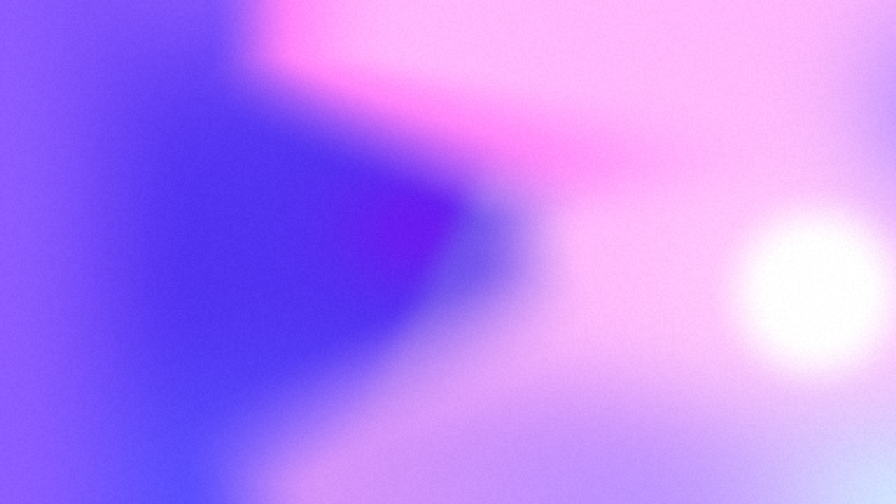
A Shadertoy shader for this background:

```glsl
// A blurred colour field: an indigo wedge points right into pale pink,
// with a white orb at the right and lavender light along the lower edge.
// A smooth wedge profile gives the split; Gaussian glows tint each side.

// Colours
const vec3 INDIGO     = vec3(0.32, 0.20, 0.95);
const vec3 VIOLET     = vec3(0.56, 0.36, 1.00);
const vec3 LOW_BLUE   = vec3(0.36, 0.32, 1.00);
const vec3 TIP_PURPLE = vec3(0.44, 0.09, 0.94);
const vec3 TIP_BLUE   = vec3(0.45, 0.34, 0.93);
const vec3 PALE_PINK  = vec3(1.00, 0.72, 0.99);
const vec3 HOT_PINK   = vec3(1.00, 0.46, 0.98);
const vec3 ORCHID     = vec3(0.84, 0.57, 0.98);
const vec3 LAVENDER   = vec3(0.73, 0.56, 1.00);
const vec3 ICE        = vec3(0.82, 0.91, 1.00);
const vec3 BLUSH      = vec3(1.00, 0.85, 0.99);

// Layout, in canvas heights
const float WEDGE_BASE  = 0.50;
const float WEDGE_REACH = 0.54;
const vec2  WEDGE_TOP   = vec2(0.90, 0.55);   // upper flank: start, end
const vec2  WEDGE_LOW   = vec2(0.03, 0.48);   // lower flank: start, end
const vec2  TIP         = vec2(0.855, 0.51);
const vec2  ORB         = vec2(1.62, 0.42);
const float ORB_RADIUS  = 0.155;
const float ORB_BLUR    = 0.065;
const float GRAIN_CELLS = 288.0;
const float GRAIN_LEVEL = 0.025;

// Gaussian spot with separate radii on x and y
float glow(vec2 p, vec2 centre, vec2 radius) {
    vec2 d = (p - centre) / radius;
    return exp(-dot(d, d));
}

// Smoothstep that falls from 1 at lo to 0 at hi
float fall(float lo, float hi, float v) {
    return 1.0 - smoothstep(lo, hi, v);
}

// Horizontal position of the wedge outline at height y
float wedgeEdge(float y) {
    return WEDGE_BASE + WEDGE_REACH * fall(WEDGE_TOP.y, WEDGE_TOP.x, y)
                                    * smoothstep(WEDGE_LOW.x, WEDGE_LOW.y, y);
}

// Approximate signed distance to the wedge, negative inside
float wedgeDistance(vec2 p) {
    const float STEP = 0.02;
    float slope = (wedgeEdge(p.y + STEP) - wedgeEdge(p.y - STEP)) / (2.0 * STEP);
    return (p.x - wedgeEdge(p.y)) / sqrt(1.0 + slope * slope);
}

float hash(vec2 cell) {
    vec3 q = fract(vec3(cell.xyx) * 0.1031);
    q += dot(q, q.yzx + 33.33);
    return fract((q.x + q.y) * q.z);
}

// Cool side: indigo core, violet rim, a faint angular seam at the tip
vec3 coolField(vec2 p) {
    vec3 col = mix(INDIGO, LOW_BLUE, 0.9 * fall(0.0, 0.45, p.y));
    col = mix(col, VIOLET, 0.95 * fall(0.0, 0.40, p.x));
    col = mix(col, VIOLET, 0.85 * glow(p, vec2(0.38, 1.08), vec2(0.30, 0.25)));
    col = mix(col, TIP_PURPLE, 0.8 * glow(p, TIP + vec2(-0.02, 0.04), vec2(0.17, 0.13)));
    vec2 d = p - TIP;
    float seam = smoothstep(-0.02, 0.08, d.x - 0.5 * d.y);
    return mix(col, TIP_BLUE, 0.9 * seam);
}

// Warm side: pale pink, hot upper rim, lavender floor and right edge
vec3 warmField(vec2 p, float edge) {
    vec3 col = PALE_PINK;
    float rim = exp(-pow((edge - 0.03) / 0.15, 2.0));
    col = mix(col, HOT_PINK, 0.85 * rim * smoothstep(0.52, 0.72, p.y));
    col = mix(col, ORCHID, fall(0.08, 0.42, p.y + 0.10 * smoothstep(1.0, 1.6, p.x)));
    col = mix(col, LAVENDER, 0.9 * glow(p, vec2(1.28, 0.0), vec2(0.42, 0.20)));
    col = mix(col, LAVENDER, 0.9 * glow(p, vec2(1.84, 0.75), vec2(0.16, 0.24)));
    col = mix(col, BLUSH, 0.7 * glow(p, ORB, vec2(0.32, 0.27)));
    return mix(col, ICE, 0.95 * glow(p, vec2(1.82, 0.0), vec2(0.30, 0.20)));
}

void mainImage(out vec4 fragColor, in vec2 fragCoord) {
    vec2 p = fragCoord / iResolution.y;
    p.x *= (16.0 / 9.0) * iResolution.y / iResolution.x;

    // Blend the two fields across a blur that widens in the lower half
    float edge = wedgeDistance(p);
    float blur = mix(0.14, 0.09, smoothstep(0.3, 0.9, p.y));
    vec3 col = mix(coolField(p), warmField(p, edge), smoothstep(-blur, blur, edge));

    // White orb
    float orb = fall(ORB_RADIUS - ORB_BLUR, ORB_RADIUS + ORB_BLUR, length(p - ORB));
    col = mix(col, vec3(1.0), orb);

    // Fine grain
    col += GRAIN_LEVEL * (hash(floor(p * GRAIN_CELLS)) - 0.5);
    fragColor = vec4(clamp(col, 0.0, 1.0), 1.0);
}
```
